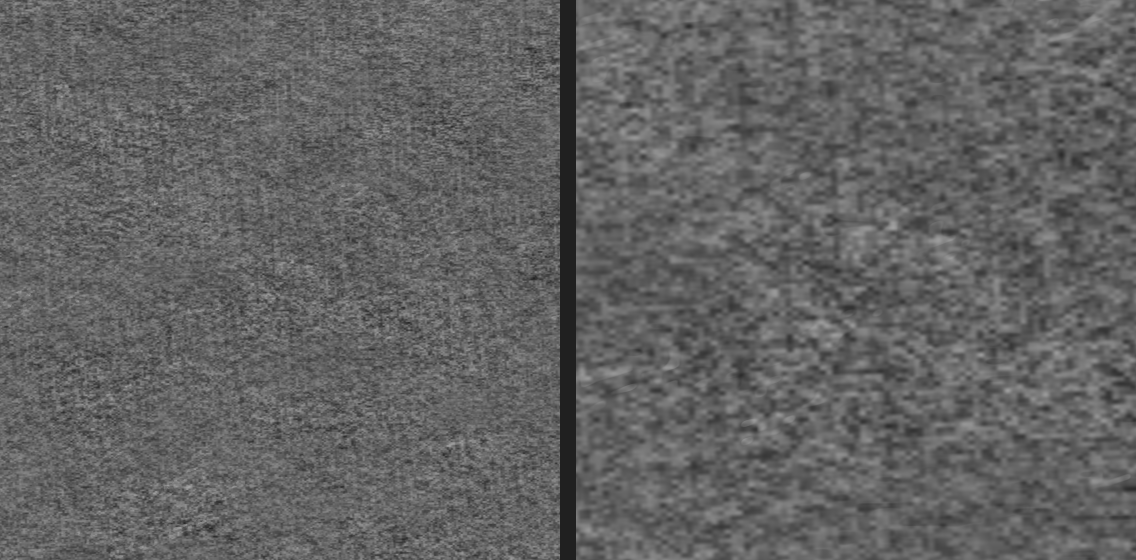
Left, the full canvas; right, a detail of the centre.
This texture is drawn by a WebGL 2 fragment shader. Its source:

```glsl
#version 300 es
precision highp float;

// Mottled grey felt or stone: fine grain drawn out sideways, laid over soft patches.
// Layers of stretched value noise are summed; broad noise masks vary the contrast
// and gather small dark streaks and pale flecks into loose clusters.

uniform vec2 u_resolution;
out vec4 fragColor;

const float BASE_GREY = 0.394;

float hash(vec2 cell, float seed) {
    return fract(sin(dot(cell, vec2(127.1, 311.7)) + seed * 74.7) * 43758.5453);
}

// Smooth value noise in the range -1 to 1
float noise(vec2 p, float seed) {
    vec2 cell = floor(p);
    vec2 f = fract(p);
    f = f * f * (3.0 - 2.0 * f);
    float low = mix(hash(cell, seed), hash(cell + vec2(1.0, 0.0), seed), f.x);
    float high = mix(hash(cell + vec2(0.0, 1.0), seed), hash(cell + vec2(1.0), seed), f.x);
    return 2.0 * mix(low, high, f.y) - 1.0;
}

// Sum of octaves, each turned a little to hide the lattice
float fractalNoise(vec2 p, int octaves, float seed) {
    const mat2 turn = mat2(0.995, 0.0998, -0.0998, 0.995);
    float sum = 0.0;
    float weight = 0.6;
    for (int i = 0; i < octaves; i++) {
        sum += weight * noise(p, seed + float(i));
        p = turn * p * 2.03 + 7.3;
        weight *= 0.55;
    }
    return sum;
}

// Small soft-edged spots where stretched noise rises above a threshold
float flecks(vec2 p, vec2 density, float threshold, float seed) {
    return smoothstep(threshold, threshold + 0.4, noise(p * density, seed));
}

// Fine grain, wider than tall
float grain(vec2 p) {
    float fine = noise(p * vec2(265.0, 365.0), 1.0);
    float medium = noise(p * vec2(138.0, 245.0), 2.0);
    float streak = noise(p * vec2(46.0, 135.0), 3.0);
    return 0.094 * fine + 0.082 * medium + 0.042 * streak;
}

void main() {
    vec2 p = gl_FragCoord.xy / min(u_resolution.x, u_resolution.y);

    // Faint slant, so that rows do not follow the pixel grid
    vec2 slanted = vec2(p.x + 0.04 * p.y, p.y - 0.025 * p.x);

    // Broad masks
    float patches = fractalNoise(slanted * vec2(8.0, 17.0), 3, 10.0);
    float roughness = fractalNoise(slanted * vec2(6.0, 12.0), 2, 20.0);
    vec2 rising = vec2(p.x, p.y - 0.3 * p.x);
    float paleMask = smoothstep(0.2, 0.6, fractalNoise(rising * vec2(9.0, 21.0), 2, 30.0));
    float darkMask = smoothstep(-0.1, 0.5, fractalNoise(slanted * vec2(10.0, 25.0), 2, 40.0));

    // Grain over patches
    float grey = BASE_GREY + 0.032 * patches;
    grey += grain(slanted) * (1.0 + 0.35 * roughness);

    // Clustered flecks and streaks
    grey += 0.10 * paleMask * flecks(rising, vec2(115.0, 190.0), 0.2, 50.0);
    grey -= 0.08 * darkMask * flecks(slanted, vec2(75.0, 190.0), 0.3, 60.0);

    fragColor = vec4(vec3(clamp(grey, 0.0, 1.0)), 1.0);
}
```
